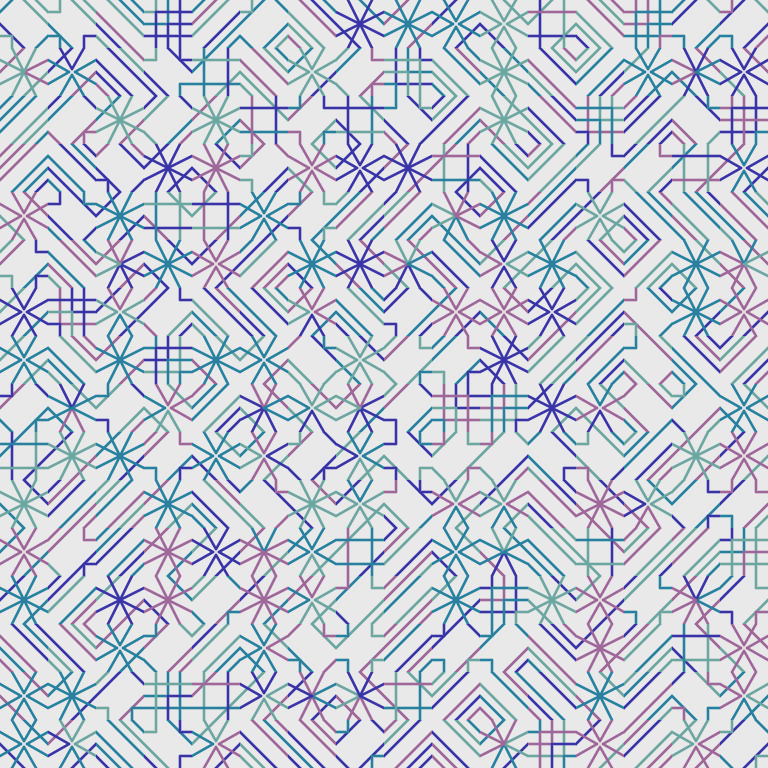
Write a Shadertoy shader that draws this pattern.

```glsl
const float TILES = 16.0;
const float HALF_WIDTH = 0.027;
const vec3 PAPER = vec3(0.914, 0.914, 0.918);
const vec3 INKS[4] = vec3[4](
    vec3(0.22, 0.20, 0.65),   // indigo
    vec3(0.15, 0.50, 0.62),   // teal
    vec3(0.42, 0.65, 0.63),   // sage
    vec3(0.62, 0.40, 0.60));  // mauve

// Integer hash of a tile and a slot number, 0 to 1
float hash(ivec2 tile, int slot) {
    uint h = uint(tile.x) * 1597334677u ^ uint(tile.y) * 3812015801u ^ uint(slot) * 2654435769u;
    h = (h ^ (h >> 16)) * 2246822519u;
    h = (h ^ (h >> 13)) * 3266489917u;
    return float((h ^ (h >> 16)) >> 8) / 16777216.0;
}

float segment(vec2 p, vec2 a, vec2 b) {
    vec2 pa = p - a, ba = b - a;
    return length(pa - ba * clamp(dot(pa, ba) / dot(ba, ba), 0.0, 1.0));
}

// Bent line between two ports, run past the tile edge so that joints are mitred
float path(vec2 p, vec2 a, vec2 bend, vec2 b) {
    return min(segment(p, a + 0.3 * (a - bend), bend),
               segment(p, bend, b + 0.3 * (b - bend)));
}

// Link around one tile corner, as a straight cut or a square elbow
float cornerLink(vec2 p, vec2 corner, float r, bool elbow) {
    vec2 a = corner * vec2(0.5 - r, 0.5);
    vec2 b = corner * vec2(0.5, 0.5 - r);
    vec2 bend = elbow ? corner * (0.5 - r) : 0.5 * (a + b);
    return path(p, a, bend, b);
}

vec2 quarterTurn(vec2 p, int turns) {
    for (int i = 0; i < turns; i++) p = vec2(-p.y, p.x);
    return p;
}

vec3 inked(vec3 under, float d, float pick, float pixel) {
    float cover = clamp((HALF_WIDTH - d) / pixel + 0.5, 0.0, 1.0);
    return mix(under, INKS[int(pick * 4.0)], cover);
}

// Both opposite corners wrapped by three parallel links
vec3 drawBands(vec3 color, vec2 p, ivec2 tile, float pixel) {
    bool elbow = hash(tile, 3) < 0.2;
    for (int i = 0; i < 6; i++) {
        vec2 corner = vec2(i < 3 ? 1.0 : -1.0);
        float r = 0.25 * float(1 + i % 3);
        color = inked(color, cornerLink(p, corner, r, elbow), hash(tile, 10 + i), pixel);
    }
    return color;
}

// Middle ports joined around two opposite corners
vec3 drawMiddles(vec3 color, vec2 p, ivec2 tile, float pixel) {
    for (int i = 0; i < 2; i++) {
        float d = cornerLink(p, vec2(1 - 2 * i), 0.5, false);
        color = inked(color, d, hash(tile, 20 + i), pixel);
    }
    return color;
}

// Small links on all four corners
vec3 drawCorners(vec3 color, vec2 p, ivec2 tile, float pixel) {
    for (int i = 0; i < 4; i++) {
        bool elbow = hash(tile, 30 + i) < 0.5;
        float d = cornerLink(quarterTurn(p, i), vec2(1.0), 0.25, elbow);
        color = inked(color, d, hash(tile, 40 + i), pixel);
    }
    return color;
}

// Four V shapes meeting near the tile centre
vec3 drawStar(vec3 color, vec2 p, ivec2 tile, float pixel) {
    float gap = hash(tile, 4) < 0.5 ? 0.06 : 0.0;
    bool plain = hash(tile, 5) < 0.6;
    for (int i = 0; i < 4; i++) {
        float d = path(quarterTurn(p, i), vec2(-0.25, -0.5), vec2(0.0, -gap), vec2(0.25, -0.5));
        color = inked(color, d, hash(tile, plain ? 50 : 50 + i), pixel);
    }
    return color;
}

// Straight rails through the tile, two each way
vec3 drawRails(vec3 color, vec2 p, ivec2 tile, float pixel) {
    for (int i = 0; i < 4; i++) {
        float d = abs(quarterTurn(p, i).x - 0.25);
        color = inked(color, d, hash(tile, 60 + i), pixel);
    }
    return color;
}

void mainImage(out vec4 fragColor, in vec2 fragCoord) {
    float pixel = TILES / iResolution.y;
    vec2 grid = fragCoord * pixel;
    ivec2 tile = ivec2(floor(grid));
    vec2 p = fract(grid) - 0.5;
    if (hash(tile, 1) < 0.56) p.x = -p.x;

    // Choose the kind of tile
    float kind = hash(tile, 2);
    vec3 color = PAPER;
    if (kind < 0.36) {
        color = drawBands(color, p, tile, pixel);
    } else {
        color = drawMiddles(color, p, tile, pixel);
        if (kind < 0.74) color = drawStar(color, p, tile, pixel);
        else if (kind < 0.94) color = drawCorners(color, p, tile, pixel);
        else color = drawRails(color, p, tile, pixel);
    }
    fragColor = vec4(color, 1.0);
}
```
